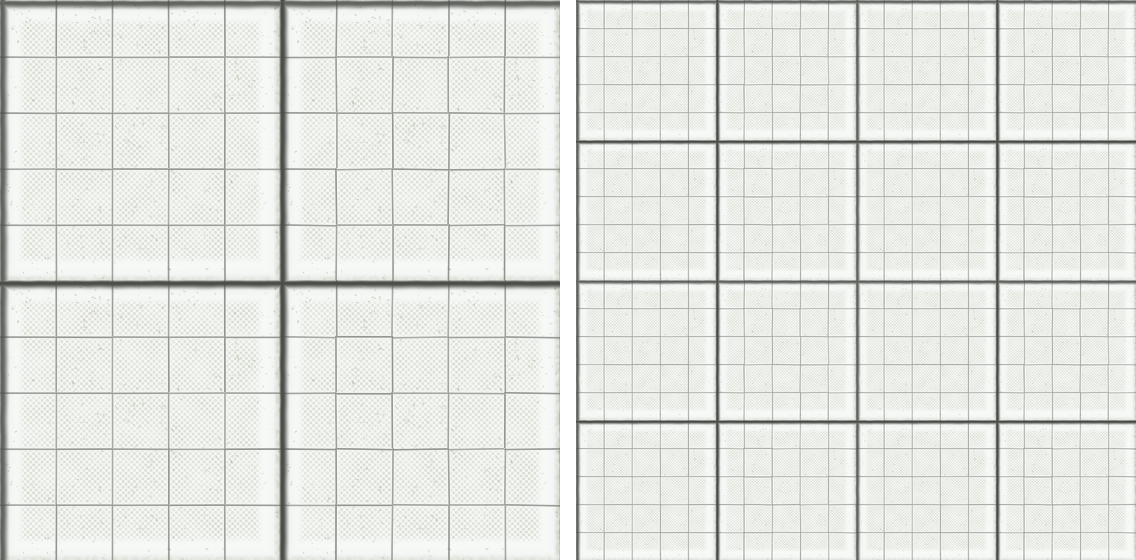
Left: one tile. Right: repeated 2 by 2.
Give the GLSL for this pattern, as a three.js fragment shader.

```glsl
#define PANELS 2.0
#define TILES 10.0
#define DOTS 100.0
#define RULE_WIDTH 0.0026
#define RULE_JITTER 0.0022
#define SPECK_AMOUNT 0.11
#define PAPER vec3(0.970, 0.982, 0.971)
#define DOT_INK vec3(0.872, 0.880, 0.845)
#define RULE_INK vec3(0.54, 0.55, 0.53)
#define SEAM_INK vec3(0.30, 0.305, 0.29)
#define GRIME vec3(0.60, 0.60, 0.49)

varying vec2 vUv;

const float TAU = 6.2831853;

float hash(vec2 p) {
  vec3 q = fract(vec3(p.xyx) * 0.1031);
  q += dot(q, q.yzx + 33.33);
  return fract((q.x + q.y) * q.z);
}

vec2 gradient(vec2 cell, vec2 period) {
  float angle = TAU * hash(mod(cell, period) + 7.0);
  return vec2(cos(angle), sin(angle));
}

// Gradient noise that wraps after a whole number of cells
float noise(vec2 uv, vec2 period) {
  vec2 p = uv * period;
  vec2 i = floor(p), f = p - i;
  vec2 u = f * f * f * (f * (f * 6.0 - 15.0) + 10.0);
  float a = dot(gradient(i, period), f);
  float b = dot(gradient(i + vec2(1, 0), period), f - vec2(1, 0));
  float c = dot(gradient(i + vec2(0, 1), period), f - vec2(0, 1));
  float d = dot(gradient(i + 1.0, period), f - 1.0);
  return mix(mix(a, b, u.x), mix(c, d, u.x), u.y);
}

// Thin tile line, broken into slightly shifted and tilted segments
float rule(float across, float along, float offset, float seed) {
  float line = floor(across * TILES + 0.5);
  vec2 id = vec2(line, floor(along * TILES)) + seed;
  float jitter = RULE_JITTER * mix(0.3, 1.0, step(0.5, vUv.x));
  float shift = mix(hash(id), hash(id + 53.0), fract(along * TILES)) - 0.5;
  float d = abs(across - line / TILES - offset - shift * jitter);
  float inner = step(1.0, mod(line + 0.5, TILES / PANELS));
  return inner * mix(0.75, 1.0, hash(id + 31.0))
    * (1.0 - smoothstep(0.0003, RULE_WIDTH, d));
}

// Signed distance to the nearest panel seam
float seamDistance(float x, float centre) {
  float pitch = 1.0 / PANELS;
  return mod(x - centre + 0.5 * pitch, pitch) - 0.5 * pitch;
}

// Groove with a crisp negative side and a long soft positive side
float groove(float s, float position) {
  float tail = 1.0 - smoothstep(0.0, 0.016, s);
  float core = smoothstep(-0.008, -0.002, s) * tail * sqrt(tail);
  float halo = 0.10 * exp(-abs(s) * 80.0);
  float strength = abs(position - 0.5) < 0.25 ? 1.0 : 0.86;
  return max(core * strength, halo);
}

// Scattered slivers, clustered by noise
float specks(vec2 uv, float cells, float size, float stretch) {
  vec2 p = uv * cells;
  vec2 base = floor(p);
  float ink = 0.0;
  for (int y = -1; y <= 1; y++) {
    for (int x = -1; x <= 1; x++) {
      vec2 cell = base + vec2(x, y);
      vec2 id = mod(cell, cells) + cells;
      vec2 q = p - cell - vec2(hash(id + 3.0), hash(id + 71.0));
      float angle = TAU * hash(id + 113.0);
      q = mat2(cos(angle), -sin(angle), sin(angle), cos(angle)) * q;
      q.y += 1.5 * q.x * q.x;
      float cluster = noise(cell / cells, vec2(5.0));
      float present = step(hash(id + 19.0), SPECK_AMOUNT * (1.0 + 2.5 * cluster));
      float radius = size * mix(0.5, 1.2, hash(id + 47.0));
      float shape = 1.0 - smoothstep(0.2, 1.3, length(q * vec2(1.0, stretch)) / radius);
      ink = max(ink, present * shape * mix(0.3, 1.0, hash(id + 59.0)));
    }
  }
  return ink;
}

void main() {
  vec2 panel = fract(vUv * PANELS);

  // Staggered halftone, kept clear of panel margins and tile lines
  vec2 wave = cos(TAU * DOTS * vUv);
  vec2 inset = abs(panel - vec2(0.501, 0.497));
  vec2 toRule = abs(fract((vUv - vec2(0.0015, -0.002)) * TILES + 0.5) - 0.5) / TILES;
  float area = 1.0 - smoothstep(0.405, 0.445, max(inset.x, inset.y));
  float clearing = smoothstep(0.001, 0.006, min(toRule.x, toRule.y));
  float patchy = 1.0 + 0.6 * noise(vUv, vec2(24.0));
  float dots = 0.12 + 0.88 * smoothstep(-0.45, 0.8, wave.x * wave.y) * clearing * patchy;
  vec3 color = mix(PAPER, DOT_INK, dots * area);

  // Specks
  float grit = specks(panel, 24.0, 0.18, 2.2) * 0.6;
  grit = max(grit, specks(panel, 62.0, 0.34, 1.4) * 0.35);
  color = mix(color, GRIME, grit);

  // Tile lines, drifting a little across each panel
  vec2 drift = 0.0003 + 0.0016 * panel;
  float rules = max(rule(vUv.x, vUv.y, drift.x, 5.0), rule(vUv.y, vUv.x, -0.0022, 87.0));
  color = mix(color, RULE_INK, rules * 0.95);

  // Worn edges and dark seams
  float wobble = 0.001 * noise(vUv, vec2(30.0));
  vec2 s = vec2(seamDistance(vUv.x, 0.505), -seamDistance(vUv.y, 0.4935)) + wobble;
  vec2 edge = smoothstep(-0.018, -0.008, s) * (1.0 - step(0.0, s));
  float wear = 0.4 + 0.6 * smoothstep(-0.4, 0.5, noise(vUv, vec2(110.0)));
  color = mix(color, GRIME, max(edge.x, edge.y * 0.6) * wear * 0.3);
  float seams = max(groove(s.x, vUv.x), groove(s.y, vUv.y));
  color = mix(color, SEAM_INK, seams);

  gl_FragColor = vec4(color, 1.0);
}
```
